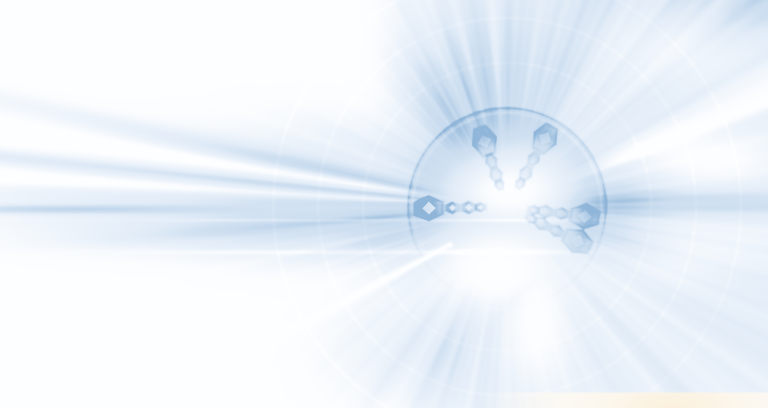
Give the GLSL for this background, as a Shadertoy shader.

```glsl
// Pale blue tunnel of light: radial streaks, a glass ring and arms of hexagonal beads.

const vec2 HUB = vec2(1.243, 0.493);
const float RING_RADIUS = 0.243;

const vec3 WHITE = vec3(0.99, 0.995, 1.0);
const vec3 MIST = vec3(0.90, 0.935, 0.975);
const vec3 SKY = vec3(0.80, 0.87, 0.94);
const vec3 STEEL = vec3(0.56, 0.71, 0.85);
const vec3 CREAM = vec3(0.985, 0.945, 0.87);

// Soft elliptical spot
float spot(vec2 p, vec2 center, vec2 radius) {
    vec2 d = (p - center) / radius;
    return exp(-dot(d, d));
}

// Ray leaving the hub at an angle in degrees; width grows with distance
float beam(vec2 q, float degrees, float spread) {
    float a = radians(degrees);
    vec2 dir = vec2(cos(a), sin(a));
    float along = dot(q, dir);
    float across = (q.x * dir.y - q.y * dir.x) / (spread * max(along, 0.02));
    return exp(-across * across) * smoothstep(0.12, 0.32, along);
}

// Layered sines around the hub; whole frequencies leave no seam
float streaks(float angle) {
    float sum = 0.0, weight = 0.5, frequency = 17.0;
    for (int i = 0; i < 4; i++) {
        sum += weight * sin(angle * frequency + 2.3 * sin(angle * 5.0 + float(i)));
        frequency = floor(frequency * 1.9);
        weight *= 0.65;
    }
    return sum;
}

float line(float distance, float width) {
    float d = distance / width;
    return exp(-d * d);
}

float hexagon(vec2 p, float radius) {
    p = abs(p);
    return max(p.y * 0.866 + p.x * 0.5, p.x) - radius;
}

// Blue amount of the broad background
float haze(vec2 p) {
    float t = 0.27 * smoothstep(0.96, 1.22, p.x + 0.12 * p.y);
    t += 0.36 * spot(p, vec2(0.83, 0.53), vec2(0.34, 0.16));
    t += 0.24 * spot(p, vec2(0.28, 0.55), vec2(0.50, 0.13));
    t += 0.22 * spot(p, vec2(0.62, 0.43), vec2(0.42, 0.06));
    t += 0.28 * spot(p, vec2(0.98, 0.43), vec2(0.12, 0.10));
    t += 0.25 * spot(p, vec2(1.14, 0.75), vec2(0.14, 0.15));
    t += 0.18 * spot(p, vec2(1.30, 0.82), vec2(0.18, 0.20));
    t += 0.34 * spot(p, vec2(1.85, 1.02), vec2(0.35, 0.09));
    t += 0.36 * spot(p, vec2(1.50, 0.48), vec2(0.12, 0.09));
    t += 0.34 * spot(p, vec2(1.78, 0.50), vec2(0.36, 0.028));
    t += 0.26 * spot(p, vec2(1.02, 0.13), vec2(0.22, 0.16));
    t -= 0.12 * spot(p, vec2(1.70, 0.87), vec2(0.16, 0.09));
    t -= 0.24 * spot(p, vec2(1.74, 0.61), vec2(0.18, 0.06));
    t -= 0.13 * spot(p, vec2(1.66, 0.36), vec2(0.20, 0.08));
    return t;
}

// Five arms of beads shrinking toward the hub: x = shade, y = bright facet
vec2 beads(vec2 q, float pixel) {
    float arms[5] = float[5](181.0, 109.0, 61.0, -7.0, -26.0);
    vec2 result = vec2(0.0);
    for (int i = 0; i < 5; i++) {
        float a = radians(arms[i]);
        float reach = i == 1 ? 0.17 : 0.192;
        vec2 dir = vec2(cos(a), sin(a));
        for (int k = 0; k < 4; k++) {
            float shrink = pow(0.7, float(k));
            vec2 d = q - dir * reach * shrink;
            d = vec2(dot(d, dir), dot(d, vec2(-dir.y, dir.x)));
            float size = 0.031 * shrink * (k == 1 ? 0.65 : 1.0);
            float body = hexagon(d * vec2(0.9, 1.2), size);
            float fill = 1.0 - smoothstep(-0.003, 0.003 + pixel, body);
            float strength = (i == 0 ? 0.55 : 0.30) * mix(0.5, 1.0, shrink);
            result.x += strength * fill * (0.75 + 0.35 * sin(d.x / size * 2.5 + 1.0));
            result.x += 0.16 * line(body, 0.002 + pixel);
            float facet = abs(d.x) + abs(d.y) - size * 0.52;
            result.y += (i == 0 ? 0.65 : 0.2) * (1.0 - smoothstep(-0.003, 0.004, facet));
        }
    }
    return result;
}

void mainImage(out vec4 fragColor, in vec2 fragCoord) {
    vec2 p = fragCoord / iResolution.y;
    float pixel = 1.0 / iResolution.y;
    vec2 q = p - HUB;
    float r = length(q);
    float rays = streaks(atan(q.x, q.y));

    // Haze combed by radial streaks
    float tint = haze(p);
    tint *= 1.0 + 0.38 * rays * smoothstep(0.08, 0.4, r);
    tint += 0.25 * beam(q, 109.5, 0.035) * smoothstep(0.58, 0.35, r);
    tint += 0.20 * beam(q, 122.0, 0.05) * smoothstep(0.55, 0.3, r);
    tint += 0.22 * beam(q, 174.3, 0.012) + 0.14 * beam(q, 168.0, 0.025);
    tint -= 0.25 * beam(q, 176.5, 0.016) + 0.20 * beam(q, 171.5, 0.02);
    tint -= 0.28 * beam(q, 22.5, 0.05);
    tint += 0.48 * spot(p, vec2(0.15, 0.487), vec2(0.36, 0.011));

    // Glass ring, its inner shade and faint outer arcs
    float upper = smoothstep(-0.22, 0.08, q.y);
    float inside = 1.0 - smoothstep(-0.003, 0.003, r - RING_RADIUS);
    tint += 0.16 * inside * smoothstep(0.10, 0.22, r) * upper;
    tint += 0.24 * line(r - RING_RADIUS, 0.0025 + 0.5 * pixel) * mix(0.2, 1.0, upper);
    tint -= 0.10 * line(r - RING_RADIUS + 0.012, 0.004) * upper;
    for (int i = 1; i < 4; i++)
        tint -= 0.05 * line(r - RING_RADIUS - 0.11 * float(i), 0.004);

    // White light at the hub and spilling below it
    float glow = 0.95 * spot(p, vec2(1.25, 0.53), vec2(0.14, 0.085));
    glow = max(glow, spot(p, vec2(1.21, 0.34), vec2(0.17, 0.11)));
    glow = max(glow, 0.9 * spot(p, vec2(1.31, 0.20), vec2(0.09, 0.20)));
    tint *= 1.0 - glow;

    // Horizontal glints and the long diagonal flare
    float floorFade = smoothstep(1.65, 1.1, p.x) * smoothstep(0.1, 0.7, p.x);
    tint -= 0.16 * floorFade * (line(p.y - 0.46, 0.004) + line(p.y - 0.382, 0.006));
    vec2 tail = vec2(0.466, 0.056), tip = vec2(1.103, 0.40);
    float s = clamp(dot(p - tail, tip - tail) / dot(tip - tail, tip - tail), 0.0, 1.0);
    float flare = line(length(p - mix(tail, tip, s)), mix(0.018, 0.007, s));
    tint = mix(tint, 0.0, flare * 0.95);

    vec2 bead = beads(q, pixel);
    tint = mix(tint + bead.x, 0.1, min(bead.y, 0.8));

    // Blue ramp, then the warm strip along the lower right edge
    vec3 color = mix(WHITE, MIST, smoothstep(0.0, 0.33, tint));
    color = mix(color, SKY, smoothstep(0.28, 0.62, tint));
    color = mix(color, STEEL, smoothstep(0.58, 1.0, tint));
    float strip = smoothstep(0.042, 0.034, p.y) * smoothstep(1.15, 1.4, p.x);
    vec3 warm = mix(WHITE, CREAM, 0.35 + 0.65 * spot(p, vec2(1.65, 0.0), vec2(0.16, 0.06)));
    fragColor = vec4(mix(color, warm, strip), 1.0);
}
```
